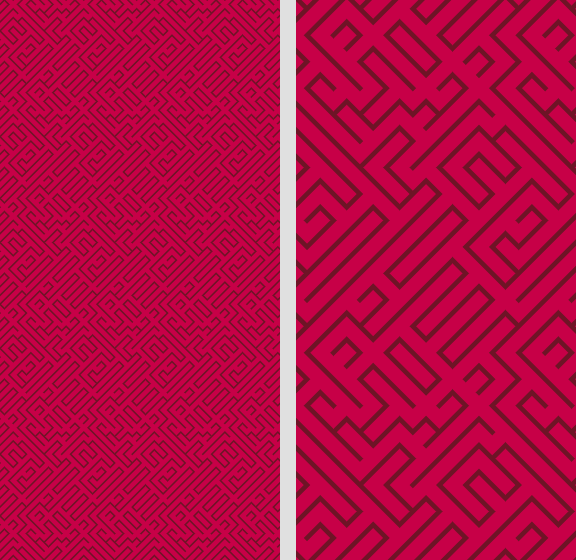
Left: the whole. Right: its middle third, enlarged.
Write a WebGL 2 fragment shader that draws this pattern.

```glsl
#version 300 es
precision highp float;

// Repeating diagonal meander: thin dark key-fret lines on crimson.
// Every other cell of a 45 degree grid draws two of its four edges, and
// biased hashes choose which, giving long bars, chevrons and small hooks.

uniform vec2 u_resolution;
out vec4 outColor;

const vec3 CRIMSON = vec3(0.78, 0.0, 0.28);
const vec3 MAROON = vec3(0.43, 0.08, 0.15);
const float LINES_ACROSS = 31.75;   // diagonal lines per canvas width
const vec2 REPEAT = vec2(8.0, 12.0); // motif size in line spacings
const float HALF_WIDTH = 0.125;

float hash(vec2 p, float seed) {
    vec3 h = fract(vec3(p.xyx + seed) * vec3(0.1031, 0.1030, 0.0973));
    h += dot(h, h.yzx + 33.33);
    return fract((h.x + h.y) * h.z);
}

// Position of a cell inside the repeating motif
vec2 motifPosition(vec2 cell) {
    vec2 upright = 0.5 * vec2(cell.x - cell.y, cell.x + cell.y);
    return mod(upright, REPEAT);
}

// Chance of a rising line: bar band, chevrons, or loose hooks between
float risingChance(vec2 phase) {
    if (abs(phase.y - 0.61) < 0.17) return 0.92;
    if (abs(phase.y - 0.10) < 0.14) {
        return fract(phase.x - 0.2) > 0.5 ? 0.88 : 0.12;
    }
    return phase.y < 0.5 ? 0.36 : 0.52;
}

bool isRising(vec2 cell) {
    vec2 place = motifPosition(cell);
    return hash(place, 17.0) < risingChance(place / REPEAT);
}

// True when the cells around a gap would enclose it completely
bool isEnclosed(vec2 gap) {
    return !isRising(gap - vec2(1, 0)) && !isRising(gap + vec2(1, 0))
        && isRising(gap - vec2(0, 1)) && isRising(gap + vec2(0, 1));
}

float segmentDistance(vec2 p, vec2 center, vec2 halfSize) {
    vec2 d = max(abs(p - center) - halfSize, 0.0);
    return max(d.x, d.y);
}

// Distance to the edges drawn by one cell; p is relative to its corner
float cellDistance(vec2 p, vec2 cell) {
    const vec2 ALONG = vec2(0.5, 0.0);
    bool rising = isRising(cell);
    bool bent = hash(motifPosition(cell), 53.0) < 0.16;
    vec2 halfSize = rising ? ALONG : ALONG.yx;
    vec2 farSide = rising ? vec2(0.5, 1.0) : vec2(1.0, 0.5);
    vec2 nearSide = rising ? ALONG : ALONG.yx;

    float d = segmentDistance(p, nearSide, halfSize);
    if (bent) {
        // Swap the far edge for a crossing one: a junction and a loose end
        return min(d, segmentDistance(p, halfSize.yx, halfSize.yx));
    }
    // Leave enclosed squares open on one side
    if (rising || !isEnclosed(cell + vec2(1, 0))) {
        d = min(d, segmentDistance(p, farSide, halfSize));
    }
    return d;
}

float meanderDistance(vec2 grid) {
    vec2 home = floor(grid);
    float d = 1.0;
    for (int y = -1; y <= 1; y++) {
        for (int x = -1; x <= 1; x++) {
            vec2 cell = home + vec2(x, y);
            if (mod(cell.x + cell.y, 2.0) < 0.5) {
                d = min(d, cellDistance(grid - cell, cell));
            }
        }
    }
    return d;
}

void main() {
    vec2 pos = gl_FragCoord.xy / u_resolution.x * LINES_ACROSS;
    vec2 grid = vec2(pos.x + pos.y, pos.y - pos.x);

    // Half a pixel of softening on each side of the line
    float soft = 0.6 * sqrt(2.0) * LINES_ACROSS / u_resolution.x;
    float d = meanderDistance(grid) - HALF_WIDTH;
    float ink = 1.0 - smoothstep(-soft, soft, d);
    outColor = vec4(mix(CRIMSON, MAROON, ink), 1.0);
}
```
